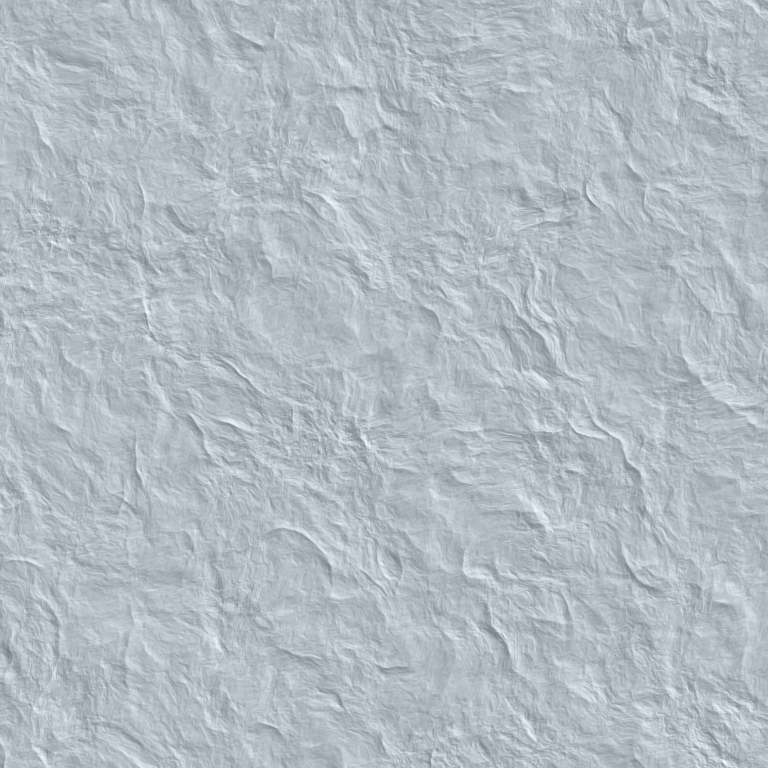
Reproduce this texture procedurally as a WebGL 1 fragment shader.

```glsl
precision highp float;
// Crumpled pale blue-grey plaster, lit at a low angle from the upper right.
uniform vec2 u_resolution;

float hash(vec2 cell) {
  return fract(sin(dot(cell, vec2(127.1, 311.7))) * 43758.5453);
}

// Dot product of a cell corner's random gradient with the offset from it
float corner(vec2 cell, vec2 offset) {
  float angle = 6.2832 * hash(cell);
  return dot(vec2(cos(angle), sin(angle)), offset);
}

float noise(vec2 p) {
  vec2 i = floor(p), f = fract(p);
  vec2 u = f * f * f * (f * (f * 6.0 - 15.0) + 10.0);
  vec2 x = vec2(1.0, 0.0), y = vec2(0.0, 1.0);
  return mix(mix(corner(i, f), corner(i + x, f - x), u.x),
             mix(corner(i + y, f - y), corner(i + 1.0, f - 1.0), u.x), u.y);
}

vec2 noise2(vec2 p) {
  return vec2(noise(p), noise(p + vec2(37.2, 17.9)));
}

// Folded octaves: each is scaled by 1 / frequency, so weight sets its slope
float crumple(vec2 p, float roughness) {
  float height = 0.0, frequency = 7.0;
  mat2 turn = mat2(0.8, 0.6, -0.6, 0.8);
  vec2 q = p;
  for (int i = 0; i < 6; i++) {
    float octave = float(i);
    float n = noise(q * frequency + octave * 13.7);
    float fold = -sqrt(n * n + 0.0006);
    float weight = 0.32 + 0.3 * smoothstep(0.0, 2.0, octave);
    weight *= mix(1.0, roughness, smoothstep(0.5, 2.5, octave));
    height += weight * mix(n, fold, 0.7) / frequency;
    q = turn * q;
    frequency *= 2.0;
  }
  return height;
}

// Thin raised creases that follow noise contours and fade in and out
float creases(vec2 p, vec2 warped) {
  float height = 0.0;
  for (int i = 0; i < 4; i++) {
    float layer = float(i);
    float frequency = 4.0 + 2.5 * layer;
    float n = noise(warped * frequency + layer * 21.3);
    float distanceToCrease = sqrt(n * n + 0.0001) / frequency;
    float visible = smoothstep(0.02, 0.4, noise(p * (6.0 + 2.0 * layer) + layer * 9.1 + 50.0));
    height += 0.015 * visible * exp(-distanceToCrease * 140.0);
  }
  return height;
}

float surface(vec2 p) {
  vec2 warped = p + 0.045 * noise2(p * 5.0) + 0.014 * noise2(p * 17.0 + 8.0)
              + 0.005 * noise2(p * 51.0 + 3.0);
  float roughness = 0.98 + 0.8 * noise(p * 8.0 + 70.0);
  // Faint trowel strokes
  float strokes = 0.0009 * noise(warped * vec2(45.0, 140.0))
                + 0.0009 * noise(warped * vec2(140.0, 40.0) + 90.0);
  return crumple(warped, roughness) + creases(p, warped) + strokes;
}

void main() {
  vec2 p = gl_FragCoord.xy / u_resolution.y;

  // Slope facing the light
  vec2 toLight = 0.001 * vec2(0.71, 0.71);
  float slope = (surface(p - toLight) - surface(p + toLight)) / 0.002;

  // Soft limit on highlights and shadows
  float relief = slope / sqrt(1.0 + 0.08 * slope * slope);
  float grain = noise(p * 230.0 + 5.0);
  float tone = 0.704 + 0.082 * relief + 0.03 * grain + 0.015 * noise(p * 3.0 + 11.0);
  gl_FragColor = vec4(tone + vec3(-0.002, 0.028, 0.058), 1.0);
}
```
